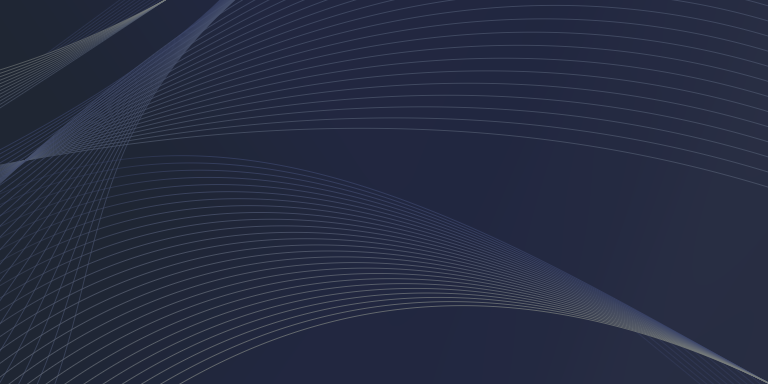
Reproduce this background procedurally as a WebGL 1 fragment shader.

```glsl
precision highp float;
uniform vec2 u_resolution;

#define HALF_WIDTH 0.0012
#define MAX_LINES 32
#define SLATE vec3(0.120, 0.148, 0.200)
#define NAVY vec3(0.132, 0.154, 0.252)
#define DUSK vec3(0.158, 0.180, 0.262)
#define BLUE_LINE vec3(0.23, 0.27, 0.42)
#define STEEL_LINE vec3(0.32, 0.36, 0.44)
#define PALE_LINE vec3(0.48, 0.50, 0.49)

// Cubic height and slope; k holds coefficients from constant to cubic.
float height(vec4 k, float u) {
    return k.x + u * (k.y + u * (k.z + u * k.w));
}

float slope(vec4 k, float u) {
    return k.y + u * (2.0 * k.z + u * 3.0 * k.w);
}

// Ribbon of curves blended from one cubic to another.
// q.x runs along the curves, q.y across; bias crowds lines near the first.
vec3 ribbon(vec3 base, vec2 q, vec4 first, vec4 last, float count,
            float bias, vec3 firstColor, vec3 lastColor, float opacity) {
    float pixel = 1.0 / u_resolution.y;
    for (int i = 0; i < MAX_LINES; i++) {
        if (float(i) >= count) break;
        float t = float(i) / (count - 1.0);
        t = mix(t, t * t, bias);
        vec4 k = mix(first, last, t);
        float g = slope(k, q.x);
        float d = abs(q.y - height(k, q.x)) / sqrt(1.0 + g * g);
        float cover = clamp((HALF_WIDTH - d) / pixel + 0.5, 0.0, 1.0);
        base = mix(base, mix(firstColor, lastColor, t), cover * opacity);
    }
    return base;
}

// Slate on the left, navy through the middle, dusk at the lower right.
vec3 backdrop(vec2 p) {
    float rise = abs(p.y - 0.45);
    vec3 c = mix(SLATE, NAVY, smoothstep(0.25, 1.15, p.x + 0.7 * rise));
    c = mix(c, DUSK, smoothstep(1.2, 2.1, p.x + 0.25 * (0.5 - p.y)));
    float shafts = sin(9.0 * p.x - 5.0 * p.y) * sin(4.0 * p.x - 2.0 * p.y + 1.0);
    return c + 0.004 * shafts * smoothstep(0.8, 1.6, p.x);
}

void main() {
    vec2 p = gl_FragCoord.xy / u_resolution * vec2(2.0, 1.0);
    vec3 color = backdrop(p);

    // Wide arcs across the upper right
    color = ribbon(color, p, vec4(0.57, 0.191, -0.0812, -0.0143),
                   vec4(0.522, 0.926, -0.2006, -0.034), 21.0, 0.0,
                   STEEL_LINE, mix(BLUE_LINE, STEEL_LINE, 0.5), 0.7);

    // Steep strands falling along the left side
    color = ribbon(color, p.yx, vec4(0.143, 0.3575, -0.423, 0.534),
                   vec4(-1.567, 3.24, -1.1, 0.0), 24.0, 0.4,
                   mix(BLUE_LINE, STEEL_LINE, 0.6), BLUE_LINE, 0.65);

    // Blue fan under the lower right tip
    float below = smoothstep(0.01, -0.01, p.y - 0.141 + 0.39 * (p.x - 1.667));
    color = ribbon(color, p.yx, vec4(1.823, -1.22, 0.0, 0.0),
                   vec4(1.98, -1.2, 0.0, 0.0), 10.0, 0.0,
                   BLUE_LINE, BLUE_LINE, 0.4 * below);

    // Large swell converging to the lower right
    float reveal = mix(0.35, 0.75, smoothstep(0.1, 0.55, p.x + 0.5 - p.y));
    color = ribbon(color, p, vec4(0.495, 0.444, -0.5395, 0.0973),
                   vec4(-0.369, 1.008, -0.4886, 0.0388), 26.0, 0.2,
                   BLUE_LINE, PALE_LINE, reveal);

    // Corner ribbon and its blue fan at the upper left
    float above = smoothstep(-0.01, 0.01, p.y - 0.82 - 0.31 * p.x);
    color = ribbon(color, p.yx, vec4(-1.055, 1.367, 0.0, 0.0),
                   vec4(-1.17, 1.6, 0.0, 0.0), 10.0, 0.0,
                   BLUE_LINE, BLUE_LINE, 0.45 * above);
    color = ribbon(color, p, vec4(0.719, 0.64, 0.03, 0.0),
                   vec4(0.818, 0.3085, 0.267, 0.0), 12.0, 0.0,
                   STEEL_LINE, PALE_LINE, 0.6);

    gl_FragColor = vec4(color, 1.0);
}
```
